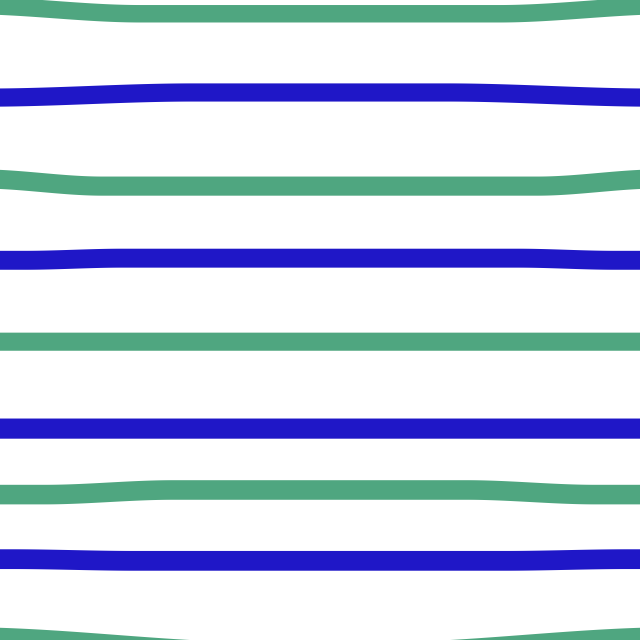
Give the GLSL for this pattern, as a three.js fragment shader.

```glsl
// Nine hand-drawn horizontal stripes, green and blue in turn, bending near both sides.
varying vec2 vUv;

// Height of a stripe's centre line; curve = (height, rise at the sides, bend start, bend end)
float stripeHeight(vec4 curve, float fromMiddle) {
  return curve.x + curve.y * smoothstep(curve.z, curve.w, fromMiddle);
}

void main() {
  // Uneven spacing and bend of each stripe, from top to bottom
  vec4 curves[9] = vec4[9](
    vec4(0.9785, 0.0130, 0.28, 0.55),
    vec4(0.8555, -0.0080, 0.20, 0.52),
    vec4(0.7092, 0.0112, 0.34, 0.53),
    vec4(0.5966, -0.0033, 0.31, 0.46),
    vec4(0.4661, 0.0, 0.30, 0.50),
    vec4(0.3303, 0.0, 0.30, 0.50),
    vec4(0.2344, -0.0072, 0.23, 0.43),
    vec4(0.1237, 0.0026, 0.29, 0.48),
    vec4(-0.0189, 0.0241, 0.08, 0.56));
  float widths[9] = float[9](
    0.0273, 0.0284, 0.0299, 0.0296, 0.0283, 0.0315, 0.0306, 0.0309, 0.0299);

  vec3 green = vec3(0.31, 0.65, 0.50);
  vec3 blue = vec3(0.12, 0.09, 0.78);
  vec3 color = vec3(1.0);

  float fromMiddle = abs(vUv.x - 0.5);
  float soft = fwidth(vUv.y);

  // Lay the stripes over the white ground
  for (int i = 0; i < 9; i++) {
    float edge = abs(vUv.y - stripeHeight(curves[i], fromMiddle)) - 0.5 * widths[i];
    float coverage = clamp(0.5 - edge / soft, 0.0, 1.0);
    color = mix(color, mix(green, blue, mod(float(i), 2.0)), coverage);
  }

  gl_FragColor = vec4(color, 1.0);
}
```
